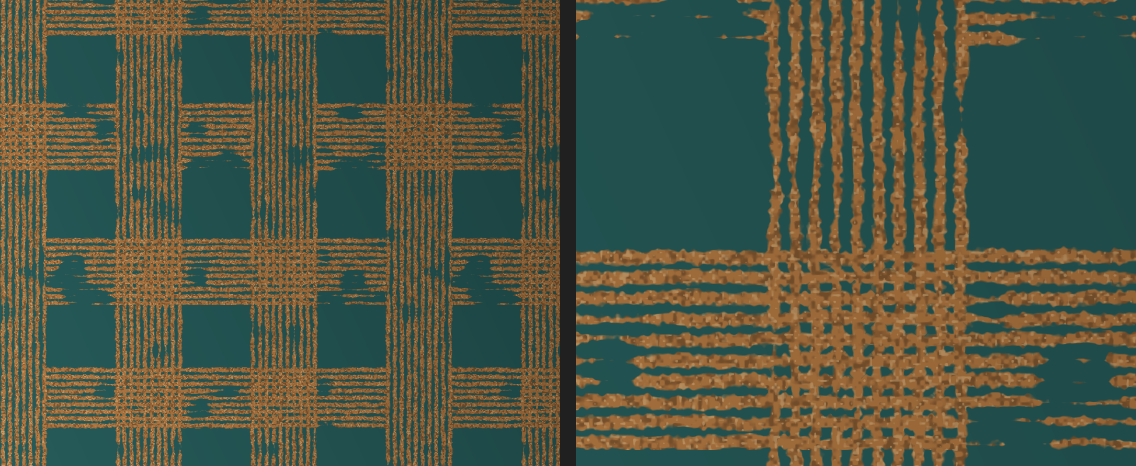
Left, the full canvas; right, a detail of the centre.
Reproduce this pattern procedurally as a WebGL 2 fragment shader.

```glsl
#version 300 es
precision highp float;

uniform vec2 u_resolution;
out vec4 fragColor;

// Layout, in canvas widths
const float PERIOD = 0.2415;      // band to band
const float PITCH = 0.0123;       // line to line within a band
const float LINES = 10.0;
const float ROW_CUT = 0.0232;     // the first row of each tile is shorter
const vec2 ORIGIN = vec2(-0.0375, 0.0665);
const vec2 TILE = vec2(3.0 * PERIOD, 3.0 * PERIOD - ROW_CUT);

// Brush
const float WEFT_HALF = 0.32;     // half widths, in pitches
const float WARP_HALF = 0.29;
const float WOBBLE = 0.18;
const float ROUGHNESS = 0.22;
const float WEFT_WEAR = 0.50;
const float WARP_WEAR = 0.24;

// Colours
const vec3 TEAL = vec3(0.125, 0.305, 0.300);
const vec3 COPPER_DARK = vec3(0.43, 0.29, 0.16);
const vec3 COPPER = vec3(0.60, 0.405, 0.22);
const vec3 COPPER_GLINT = vec3(0.72, 0.58, 0.40);
const vec2 LIGHT_SLOPE = vec2(-0.26, -0.12);

float hash(vec2 p) {
    return fract(sin(dot(p, vec2(12.9898, 78.233))) * 43758.5);
}

// Value noise that wraps after the given number of cells
float noise(vec2 p, vec2 cells) {
    vec2 i = floor(p);
    vec2 f = fract(p);
    f = f * f * (3.0 - 2.0 * f);
    vec2 a = mod(i, cells);
    vec2 b = mod(i + 1.0, cells);
    return mix(mix(hash(a), hash(vec2(b.x, a.y)), f.x),
               mix(hash(vec2(a.x, b.y)), hash(b), f.x), f.y);
}

float tileNoise(vec2 uv, vec2 cells) {
    return noise(uv * cells, cells);
}

// Signed distance, in pitches, to the nearest hand-drawn line of a band
float strokes(float across, float along, float count, float band, float halfWidth) {
    float line = clamp(floor(across / PITCH), 0.0, count - 1.0);
    float id = band * LINES + line;
    float drift = noise(vec2(along * 34.0, id), vec2(34.0, 64.0)) - 0.5;
    float swell = noise(vec2(along * 70.0, id + 0.5), vec2(70.0, 64.0)) - 0.5;
    float offset = across / PITCH - line - 0.5 - WOBBLE * drift;
    return abs(offset) - halfWidth * (1.0 + 0.45 * swell);
}

void main() {
    vec2 p = gl_FragCoord.xy / u_resolution.x;
    vec2 t = mod(p - ORIGIN, TILE);
    vec2 uv = t / TILE;

    // Band indices and position within each band
    float y = t.y + (t.y > PERIOD - ROW_CUT + 0.002 ? ROW_CUT : 0.0);
    float col = floor(t.x / PERIOD);
    float row = floor(y / PERIOD);
    vec2 local = mod(vec2(t.x, y), PERIOD);
    float rowLines = row < 0.5 ? LINES - 1.0 : LINES;

    float rough = (tileNoise(uv, vec2(240.0, 232.0)) - 0.5) * ROUGHNESS;
    float softness = 0.7 / (u_resolution.x * PITCH) + 0.04;

    // Columns run the full height
    float warp = strokes(local.x, uv.y, LINES, col, WARP_HALF) + rough;
    float warpDry = smoothstep(0.62, 0.9, tileNoise(uv, vec2(18.0, 20.0)));
    warp += WARP_WEAR * warpDry * (0.4 + tileNoise(uv, vec2(150.0, 50.0)));

    // Rows pass over some columns and stop at the others
    float weft = strokes(local.y, uv.x, rowLines, row + 3.0, WEFT_HALF) + rough;
    float bandHalf = 0.5 * LINES;
    float outside = abs(local.x / PITCH - bandHalf) - bandHalf;
    bool crosses = (row > 1.5) == (col < 0.5);
    if (!crosses) weft = max(weft, -outside - 0.4 + 2.0 * rough);

    // Dry patches between columns, mostly along the lower lines
    float low = 1.0 - local.y / (PITCH * rowLines);
    float patchiness = tileNoise(uv, vec2(13.0, 21.0)) + 0.16 * low;
    float weftDry = smoothstep(0.68, 0.92, patchiness) * smoothstep(-1.0, 1.0, outside);
    weft += WEFT_WEAR * weftDry * (0.35 + tileNoise(uv, vec2(55.0, 170.0)));

    float ink = 1.0 - smoothstep(-softness, softness, min(warp, weft));

    // Grainy metallic ink
    float grain = tileNoise(uv, vec2(290.0, 280.0));
    float glint = tileNoise(uv + 0.37, vec2(370.0, 358.0));
    vec3 copper = mix(COPPER_DARK, COPPER, smoothstep(0.1, 0.6, grain));
    copper = mix(copper, COPPER_GLINT, 0.7 * smoothstep(0.6, 0.95, glint));

    // Light falls off to the upper right
    float light = 1.0 + dot(p - vec2(0.5, 0.415), LIGHT_SLOPE);
    fragColor = vec4(mix(TEAL, copper, ink) * light, 1.0);
}
```
